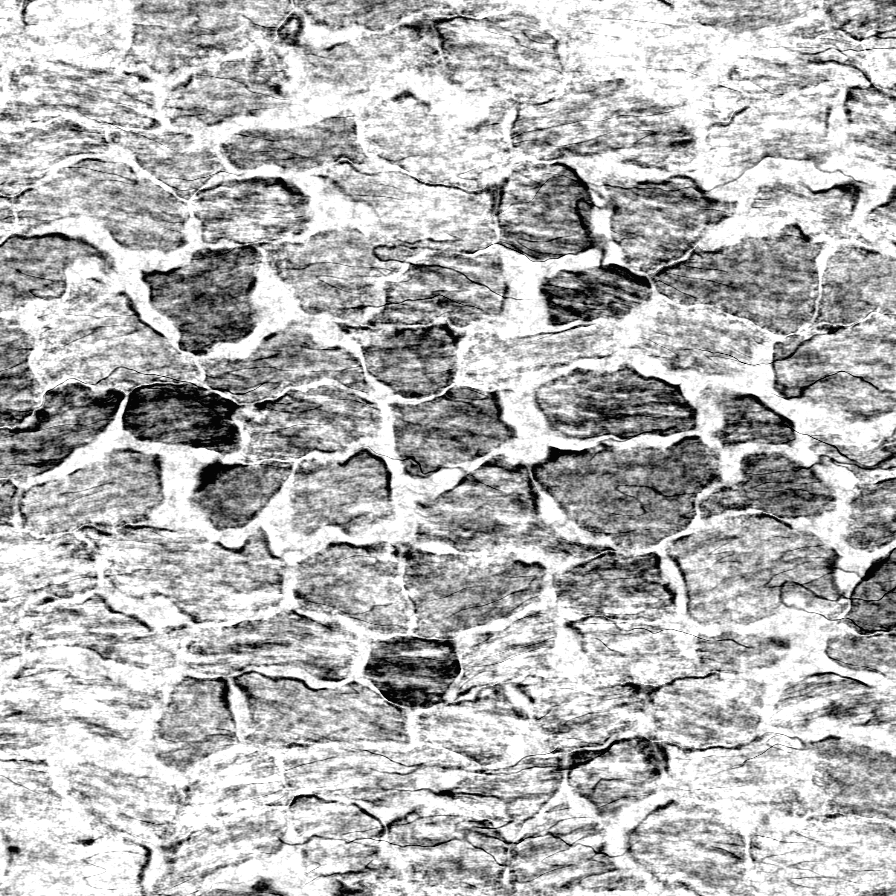
Give the GLSL for this texture map, as a Shadertoy shader.

```glsl
// Dry, weathered rubble wall in high-contrast grey: flat stones in uneven courses,
// made from warped staggered cells, then covered by bedding streaks, cracks,
// pale crumbling mortar, dark crevices and fine grain from gradient noise.

const float TAU = 6.2831853;
const vec2 COURSES = vec2(6.6, 12.5);   // stones across, courses up

struct Stone { float edge; vec2 offset; vec2 id; };

float hash(vec2 cell, uint seed) {
    uvec2 u = uvec2(ivec2(cell)) * uvec2(1597334677u, 3812015801u);
    uint h = (u.x ^ u.y ^ (seed * 2654435769u)) * 1597334677u;
    h = (h ^ (h >> 15)) * 2246822519u;
    h ^= h >> 13;
    return float(h >> 8) / 16777216.0;
}

float cornerSlope(vec2 cell, vec2 d) {
    float a = TAU * hash(cell, 1u);
    return dot(vec2(cos(a), sin(a)), d);
}

// Gradient noise scaled to a standard deviation of about one
float noise(vec2 p) {
    vec2 i = floor(p), f = p - i;
    vec2 w = f * f * f * (f * (f * 6.0 - 15.0) + 10.0);
    vec2 e = vec2(0.0, 1.0);
    float low = mix(cornerSlope(i, f), cornerSlope(i + e.yx, f - e.yx), w.x);
    float high = mix(cornerSlope(i + e, f - e), cornerSlope(i + e.yy, f - e.yy), w.x);
    return 4.6 * mix(low, high, w.y);
}

// Octave sum, kept at unit spread
float fbm(vec2 p, int octaves, float gain) {
    float sum = 0.0, power = 0.0, amp = 1.0;
    for (int k = 0; k < octaves; k++) {
        sum += amp * noise(p);
        power += amp * amp;
        amp *= gain;
        p = p * 2.03 + vec2(17.3, 9.1);
    }
    return sum * inversesqrt(power);
}

vec2 rotate(vec2 p, float a) {
    return vec2(cos(a) * p.x - sin(a) * p.y, sin(a) * p.x + cos(a) * p.y);
}

// Thin lines along the zero crossings of noise, kept only in patches
float cracks(vec2 p, float width, float cover) {
    float line = smoothstep(width, 0.0, abs(fbm(p, 2, 0.4)));
    return line * smoothstep(cover, cover + 0.6, noise(p * 0.5 + 31.7));
}

// Nearest stone in staggered courses; a cubic norm makes blocky outlines
Stone findStone(vec2 p) {
    Stone s = Stone(0.0, vec2(0.0), vec2(0.0));
    float nearest = 9.0, second = 9.0;
    for (int j = -1; j <= 1; j++) {
        float row = floor(p.y) + float(j);
        float shift = 0.5 * mod(row, 2.0) + 0.3 * hash(vec2(row, 5.0), 2u);
        for (int i = -1; i <= 1; i++) {
            vec2 id = vec2(floor(p.x + shift) + float(i), row);
            vec2 jitter = vec2(hash(id, 3u), hash(id, 4u)) - 0.5;
            vec2 d = p - id - 0.5 + vec2(shift, 0.0) - jitter * vec2(0.7, 0.6);
            vec2 a = abs(d);
            float dist = pow(dot(a * a, a), 1.0 / 3.0) - 0.16 * hash(id, 5u);
            if (dist < nearest) {
                second = nearest;
                nearest = dist;
                s.offset = d;
                s.id = id;
            } else {
                second = min(second, dist);
            }
        }
    }
    s.edge = second - nearest;
    return s;
}

// Face of one stone: own tone, tilted bedding streaks and fissures
float stoneTone(vec2 p, Stone s) {
    float pick = hash(s.id, 6u);
    float tone = 0.74 + 0.36 * (pick - 0.5) - 0.32 * smoothstep(0.9, 0.94, hash(s.id, 7u));
    vec2 q = rotate(p, 0.5 * (hash(s.id, 8u) - 0.5)) + s.id * 3.7;
    float strength = mix(0.09, 0.22, hash(s.id, 9u));
    tone += strength * fbm(q * vec2(14.0, 58.0), 4, 0.75);
    return tone - 0.35 * cracks(q * vec2(11.0, 50.0), 0.3, 0.1);
}

void mainImage(out vec4 fragColor, in vec2 fragCoord) {
    vec2 p = fragCoord / iResolution.y;

    // Ragged outlines
    vec2 warp = vec2(fbm(p * 5.0, 5, 0.5), fbm(p * 5.0 + 43.0, 5, 0.5));
    vec2 q = p + warp * vec2(0.016, 0.013);
    Stone s = findStone(q * COURSES + 20.0);

    // Stone faces and broad light and dark regions
    float tone = stoneTone(p + 0.25 * (q - p), s);
    vec2 fromCentre = p - vec2(0.6, 0.5);
    tone += 0.07 * noise(p * 2.7 + 8.0) + 0.35 * (dot(fromCentre, fromCentre) - 0.17);

    // Mortar of changing width
    float width = max(0.015, 0.10 + 0.11 * fbm(p * vec2(5.0, 8.0) + 71.0, 3, 0.6));
    float mortar = 1.0 - smoothstep(width * 0.6, width + 0.05, s.edge);
    tone = mix(tone, 1.04 + 0.07 * noise(p * 45.0), mortar);

    // Crevices beside the joints, deepest along the upper rims
    float rim = smoothstep(0.11, 0.01, abs(s.edge - width - 0.03));
    float upper = mix(0.35, 1.0, smoothstep(-0.1, 0.3, s.offset.y));
    float open = smoothstep(-0.1, 0.7, fbm(p * vec2(9.0, 16.0) + 5.0, 3, 0.6));
    tone -= 0.72 * rim * upper * open;
    tone -= 0.6 * cracks(q * vec2(4.5, 21.0) + 13.0, 0.2, 0.45);

    // Grain, coarser in contrast near the joints
    float rough = mix(0.12, 0.2, smoothstep(0.35, 0.0, s.edge)) * (1.0 - 0.4 * mortar);
    tone += rough * fbm(p * vec2(75.0, 105.0), 3, 0.9);

    fragColor = vec4(vec3(clamp(tone, 0.02, 1.0)), 1.0);
}
```
